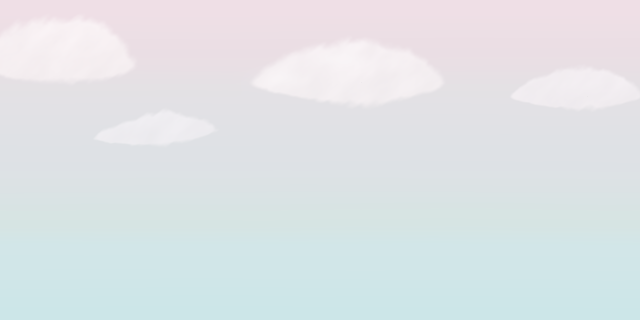
Give the GLSL for this texture, as a Shadertoy shader.

```glsl
// Soft pastel sky, pink above and aqua below, with four brushed clouds.

float hash(vec2 p) {
    p = fract(p * vec2(0.1031, 0.1137));
    p += dot(p, p.yx + 33.33);
    return fract((p.x + p.y) * p.x * 7.13);
}

float valueNoise(vec2 p) {
    vec2 cell = floor(p), f = fract(p);
    f = f * f * (3.0 - 2.0 * f);
    return mix(mix(hash(cell), hash(cell + vec2(1, 0)), f.x),
               mix(hash(cell + vec2(0, 1)), hash(cell + vec2(1, 1)), f.x), f.y);
}

float fbm(vec2 p) {
    float sum = 0.0, gain = 0.5;
    for (int i = 0; i < 4; i++) {
        sum += gain * valueNoise(p);
        p = mat2(1.6, 1.2, -1.2, 1.6) * p + 7.3;
        gain *= 0.5;
    }
    return sum / 0.9375;
}

// Vertical sky gradient, y from 0 at the bottom to 1 at the top
vec3 skyColor(float y) {
    vec3 c = mix(vec3(0.800, 0.900, 0.908), vec3(0.822, 0.902, 0.910), smoothstep(0.0, 0.22, y));
    c = mix(c, vec3(0.840, 0.894, 0.890), smoothstep(0.22, 0.31, y));
    c = mix(c, vec3(0.868, 0.884, 0.897), smoothstep(0.29, 0.49, y));
    c = mix(c, vec3(0.892, 0.882, 0.896), smoothstep(0.47, 0.74, y));
    c = mix(c, vec3(0.918, 0.872, 0.894), smoothstep(0.70, 0.84, y));
    return mix(c, vec3(0.939, 0.874, 0.902), smoothstep(0.82, 1.0, y));
}

// Lopsided rounded mound; reach holds the extents left, right, up and down
float moundDistance(vec2 q, vec4 reach, float roundness) {
    vec2 radii = vec2(q.x < 0.0 ? reach.x : reach.y, q.y > 0.0 ? reach.z : reach.w);
    vec2 n = abs(q) / radii + 1e-4;
    float level = pow(pow(n.x, roundness) + pow(n.y, roundness), 1.0 / roundness);
    return (level - 1.0) * length(q) / max(level, 0.05);
}

// Blends one cloud over the sky; style is roundness, tilt, softness, opacity
void paintCloud(inout vec3 color, vec2 p, vec2 center, vec4 reach, vec4 style, vec3 tint) {
    vec2 q = p - center;
    q.y -= style.y * q.x;

    // Billows and slanted bristle marks roughen the outline
    vec2 slanted = vec2(q.x - q.y * 0.9, q.y + q.x * 0.35);
    float billow = fbm(p * 19.0) - 0.5;
    float bristle = valueNoise(slanted * vec2(62.0, 18.0) + center * 40.0) - 0.5;
    float d = moundDistance(q, reach, style.x) + billow * 0.032 + bristle * 0.012;
    float cover = 1.0 - smoothstep(-style.z, style.z * 0.65, d);

    // Inner shading: gentle puffs and a paler upper side
    float puffs = fbm(slanted * vec2(18.0, 12.0) + center * 9.0) - 0.5;
    float lift = smoothstep(-reach.w, reach.z, q.y) - 0.5;
    vec3 shade = tint + puffs * 0.025 + lift * 0.012;
    color = mix(color, shade, cover * style.w * (0.97 + puffs * 0.16));
}

void mainImage(out vec4 fragColor, in vec2 fragCoord) {
    vec2 p = fragCoord / iResolution.y;
    p.x *= 2.0 * iResolution.y / iResolution.x;
    vec3 color = skyColor(p.y + (fbm(p * vec2(1.5, 9.0)) - 0.5) * 0.018);

    // Large clouds
    paintCloud(color, p, vec2(0.210, 0.800), vec4(0.275, 0.210, 0.148, 0.060),
               vec4(1.9, 0.0, 0.022, 0.92), vec3(0.970, 0.946, 0.953));
    paintCloud(color, p, vec2(1.130, 0.742), vec4(0.340, 0.255, 0.135, 0.068),
               vec4(1.6, 0.0, 0.022, 0.90), vec3(0.967, 0.947, 0.955));

    // Small streaky clouds
    paintCloud(color, p, vec2(1.836, 0.698), vec4(0.242, 0.160, 0.097, 0.040),
               vec4(1.55, 0.0, 0.014, 0.84), vec3(0.957, 0.939, 0.952));
    paintCloud(color, p, vec2(0.520, 0.583), vec4(0.222, 0.165, 0.069, 0.036),
               vec4(1.5, 0.07, 0.014, 0.80), vec3(0.949, 0.940, 0.955));

    // Bright puffs on the middle cloud
    float glow = exp(-dot((p - vec2(0.885, 0.755)) / vec2(0.065, 0.028),
                          (p - vec2(0.885, 0.755)) / vec2(0.065, 0.028)))
               + exp(-dot((p - vec2(1.055, 0.815)) / vec2(0.08, 0.025),
                          (p - vec2(1.055, 0.815)) / vec2(0.08, 0.025)));
    color = mix(color, vec3(0.985, 0.976, 0.980), 0.45 * glow);

    fragColor = vec4(color, 1.0);
}
```
